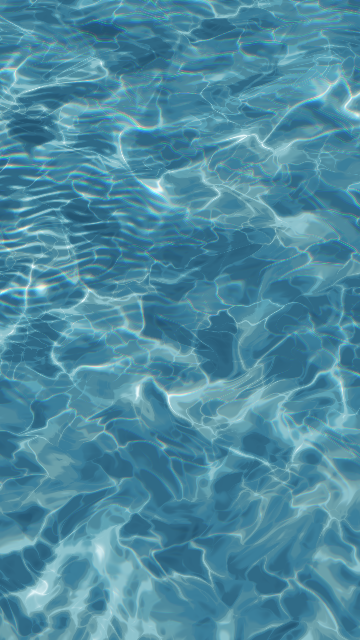
Give the GLSL for this texture, as a WebGL 2 fragment shader.

```glsl
#version 300 es
precision highp float;
// Sunlit pool water: broken cellular caustics, mottled facets and wind ripples.
uniform vec2 u_resolution;
out vec4 fragColor;

vec2 hash2(vec2 c) {
  vec3 h = fract(c.xyx * vec3(0.1031, 0.1030, 0.0973));
  h += dot(h, h.yzx + 33.33);
  return fract((h.xx + h.yz) * h.zy);
}

// x: distance to nearest site, y: gap to the second nearest, z: cell id
vec3 cells(vec2 p) {
  vec2 base = floor(p);
  float near = 9.0, next = 9.0, id = 0.0;
  for (int j = -1; j <= 1; j++)
    for (int i = -1; i <= 1; i++) {
      vec2 c = base + vec2(i, j);
      vec2 site = hash2(c);
      float d = length(c + 0.1 + 0.8 * site - p);
      if (d < near) {
        next = near;
        near = d;
        id = fract(site.x * 7.3 + site.y * 3.1);
      } else next = min(next, d);
    }
  return vec3(near, next - near, id);
}

// Layered sines that make straight cell walls wander
vec2 bend(vec2 p) {
  float freq = 1.3, amp = 0.34;
  for (int i = 0; i < 5; i++) {
    p += amp * sin(p.yx * freq + vec2(1.7, 4.1) * float(i + 1));
    p = mat2(0.96, 0.28, -0.28, 0.96) * p;
    freq *= 1.8;
    amp *= 0.55;
  }
  return p;
}

float facet(vec3 cell, float blur) {
  return (cell.z - 0.5) * smoothstep(0.0, blur, cell.y);
}

float ridge(float phase, float sharpness) {
  return pow(0.5 + 0.5 * sin(phase), sharpness);
}

float light(vec2 p) {
  // Waves flatten toward the far, upper end
  vec2 q = vec2(p.x * 10.0, p.y * 9.0 + p.y * p.y * 4.5);
  vec2 w = bend(q);
  vec2 v = bend(q * vec2(1.7, 2.0) + 7.0);
  vec3 large = cells(w);
  vec3 small = cells(v);
  vec3 fine = cells(v * 1.7 + 0.3 * sin(w.yx * 5.0));
  float far = smoothstep(0.1, 0.5, p.y);
  float focus = mix(7.0, 20.0, far);
  float sun = 0.5 + 0.5 * sin(w.x * 1.1 + 1.6 * sin(w.y * 0.8 + 0.6));
  float gaps = ridge(v.x * 1.7 + 2.0 * sin(v.y * 1.3), 1.5);
  float mottle = sin(v.x * 1.9 + 1.5 * sin(v.y * 1.2)) * sin(v.y * 2.3 + w.x);

  // Facets and the interrupted caustic walls between them
  float t = 0.31 + 0.24 * facet(large, 0.2) + 0.2 * facet(small, 0.2) + 0.12 * facet(fine, 0.3);
  t += 0.07 * mottle;
  t += mix(0.28, 0.5, far) * (0.14 + sun * gaps) * exp(-large.y * focus);
  t += 0.24 * sun * exp(-large.y * 4.0);
  t += (0.06 + 0.34 * (1.0 - sun) * (1.0 - gaps)) * exp(-small.y * focus);
  t += 0.2 * (1.0 - gaps) * (0.3 + sun) * exp(-fine.y * focus * 0.7);

  // Thin curled wavelets around the facets
  float curl = w.y * 4.0 + 2.5 * sin(w.x * 1.7) + 9.0 * large.x;
  t += 0.2 * gaps * ridge(curl, mix(3.0, 10.0, far));
  t += 0.06 * ridge(curl * 0.6 + 2.0 * v.x, 2.0);

  // Tight wind ripples on the left and faintly along the top
  float wind = exp(-15.0 * p.x * p.x - 30.0 * pow(p.y - 0.66, 2.0));
  wind += 0.3 * smoothstep(0.72, 1.0, p.y);
  float swell = 3.0 * sin(p.x * 19.0 + p.y * 13.0) + 2.0 * sin(p.x * 53.0 - p.y * 37.0) + 1.2 * mottle;
  float broken = ridge(p.x * 95.0 + 3.0 * sin(p.y * 120.0) + swell * 0.6, 1.0);
  t += wind * (0.6 * (0.2 + 0.8 * broken) * ridge(p.y * 430.0 + swell, 3.0) - 0.12);

  // Soft slanted streaks in the near water
  float streak = ridge(dot(p, vec2(-76.0, 70.0)) + 2.2 * sin(w.x * 1.3) + 1.8 * sin(w.y * 2.1), 2.0);
  t += (1.0 - far) * (0.22 * streak * (0.3 + sun) - 0.06);

  // Rare sun glints
  vec3 glint = cells(p * 7.0 + 3.0);
  return t + step(0.94, glint.z) * 0.8 * exp(-200.0 * glint.x * glint.x);
}

vec3 waterColor(float t, float haze) {
  vec3 c = mix(vec3(0.14, 0.34, 0.45), vec3(0.19, 0.42, 0.53), smoothstep(0.05, 0.26, t));
  c = mix(c, vec3(0.23, 0.50, 0.61), smoothstep(0.31, 0.39, t));
  c = mix(c, vec3(0.30, 0.54, 0.62), smoothstep(0.41, 0.47, t));
  c = mix(c, mix(vec3(0.35, 0.64, 0.72), vec3(0.42, 0.63, 0.67), haze), smoothstep(0.50, 0.57, t));
  c = mix(c, vec3(0.55, 0.76, 0.80), smoothstep(0.60, 0.74, t));
  return mix(c, vec3(0.90, 0.97, 0.98), smoothstep(0.8, 1.2, t));
}

void main() {
  vec2 p = gl_FragCoord.xy / u_resolution.y;
  float haze = smoothstep(0.2, 0.8, 0.8 - 0.6 * p.y + 0.3 * sin(p.x * 13.0 + 3.0 * sin(p.y * 11.0)));

  // Each channel refracts by a slightly different amount
  vec2 split = vec2(0.0006, 0.0011) * (0.4 + p.y) * (1.0 + sin(p.x * 21.0 + 4.0 * sin(p.y * 17.0)));
  fragColor = vec4(waterColor(light(p - split), haze).r,
                   waterColor(light(p), haze).g,
                   waterColor(light(p + split), haze).b, 1.0);
}
```
